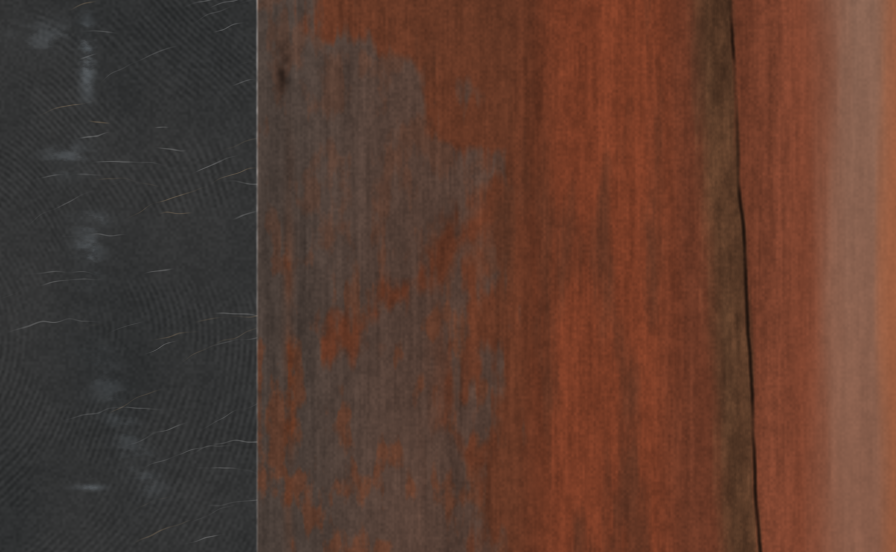
Give the GLSL for this texture, as a Shadertoy shader.

```glsl
// A dark scratched plate beside weathered, rust-coloured timber boards.
// Soft vertical zones set the base colours, stretched noise makes the grain,
// and distance functions carve the patina, crack, scratches and smudges.

#define PLATE_EDGE 0.287
#define GRAIN 0.19
#define MOTTLE 0.22
#define ROUGHNESS 0.12
#define SCRATCHES 54
#define SCRATCH_LIGHT 0.13
#define SMUDGE_LIGHT 0.11
#define RIPPLE_LIGHT 0.016
#define ramp smoothstep

float hash(vec2 p) {
    vec3 q = fract(p.xyx * 0.1031);
    q += dot(q, q.yzx + 33.33);
    return fract((q.x + q.y) * q.z);
}

float noise(vec2 p) {
    vec2 i = floor(p), f = fract(p);
    f = f * f * (3.0 - 2.0 * f);
    return mix(mix(hash(i), hash(i + vec2(1, 0)), f.x),
               mix(hash(i + vec2(0, 1)), hash(i + 1.0), f.x), f.y);
}

float fbm(vec2 p) {
    float sum = 0.0, amp = 0.5;
    for (int i = 0; i < 5; i++) {
        sum += amp * noise(p);
        p = mat2(1.6, 1.2, -1.2, 1.6) * p + 7.3;
        amp *= 0.5;
    }
    return sum;
}

// Noise drawn out along the boards, centred on zero
float grain(vec2 p, float across, float along) {
    vec2 q = p * vec2(across, along);
    return 0.6 * noise(q) + 0.4 * noise(q * 2.1 + 19.0) - 0.5;
}

float segmentDistance(vec2 p, vec2 a, vec2 b) {
    vec2 d = b - a;
    return length(p - a - d * clamp(dot(p - a, d) / dot(d, d), 0.0, 1.0));
}

float blob(vec2 p, float x, float y, float w, float h) {
    vec2 d = (p - vec2(x, y)) / vec2(w, h);
    return exp(-dot(d, d));
}

vec3 plate(vec2 p, float px) {
    vec3 col = mix(vec3(0.17, 0.177, 0.18), vec3(0.22), fbm(p * vec2(5, 3)));
    col += 0.035 * (noise(p * 190.0) - 0.5) + 0.025 * (fbm(p * 35.0) - 0.5);

    // Fine tooling marks, broken up by noise
    float arc = length(p - vec2(-0.25, 0.35) - 0.05 * noise(p * 5.0));
    col += RIPPLE_LIGHT * sin(arc * 560.0) * ramp(0.38, 0.68, fbm(p * 9.0));

    // Pale smudges down one column, and a slanted smear below
    float smudge = blob(p, 0.158, 0.89, 0.014, 0.075)
                 + 0.5 * blob(p, 0.09, 0.93, 0.06, 0.03)
                 + 0.7 * blob(p, 0.12, 0.715, 0.04, 0.03)
                 + blob(p, 0.155, 0.603, 0.035, 0.01)
                 + 0.8 * blob(p, 0.16, 0.54, 0.025, 0.05)
                 + blob(p, 0.163, 0.117, 0.025, 0.006);
    float smear = segmentDistance(p, vec2(0.17, 0.35), vec2(0.27, 0.12)) / 0.03;
    smudge += 0.4 * exp(-smear * smear);
    float broken = ramp(0.35, 0.65, fbm(p * vec2(26, 50)));
    col += SMUDGE_LIGHT * smudge * (0.2 + 1.2 * broken) * vec3(0.9, 1.0, 1.08);

    // Hair-thin bent scratches, fading along their length
    for (int i = 0; i < SCRATCHES; i++) {
        float k = float(i);
        vec2 d = p - vec2(0.46 * sqrt(hash(vec2(k, 1))), hash(vec2(k, 2)));
        float halfLen = mix(0.015, 0.1, hash(vec2(k, 3)));
        float slope = mix(-0.15, 0.5, hash(vec2(k, 4)));
        float off = d.y - slope * d.x + 1.2 * d.x * d.x - 0.007 * noise(p * 40.0 + k);
        float line = ramp(0.0007 + px, 0.0, abs(off)) * ramp(halfLen, halfLen * 0.3, abs(d.x));
        vec3 tint = mix(vec3(1), vec3(1.0, 0.75, 0.45), step(0.65, hash(vec2(k, 5))));
        col += SCRATCH_LIGHT * line * tint * ramp(0.1, 0.9, noise(p * 32.0 + k));
    }
    return col;
}

// Coverage of grey patina over the rust
float patina(vec2 uv, vec2 p) {
    float rough = fbm(p * vec2(20, 12)) - 0.5 + 0.5 * grain(p, 75.0, 14.0);
    float border = 0.54 - 0.055 * ramp(0.72, 0.77, uv.y) - 0.11 * ramp(0.84, 0.95, uv.y);
    float grey = ramp(0.022, -0.022, uv.x - border + ROUGHNESS * rough);
    float vein = segmentDistance(p, vec2(0.9, 0.63), vec2(0.6, 0.355)) + 0.11 * rough;
    grey *= ramp(-0.005, 0.04, vein);
    float low = ramp(0.55, 0.35, uv.y) * ramp(0.46, 0.53, uv.x);
    float flakes = ramp(0.0, 0.2, grain(p + 3.0, 32.0, 6.0) + 0.5 * rough);
    return 0.93 * grey * (1.0 - 0.85 * low * flakes);
}

vec3 timber(vec2 uv, vec2 p, float px) {
    float coarse = grain(p, 30.0, 2.2), fine = grain(p, 120.0, 7.0);
    float x = uv.x + 0.022 * coarse;

    // Rust tones from left to right, with long dark stains
    vec3 col = mix(vec3(0.385, 0.215, 0.145), vec3(0.47, 0.235, 0.15), ramp(0.56, 0.64, x));
    col = mix(col, vec3(0.39, 0.215, 0.15), 0.75 * ramp(0.72, 0.775, x));
    col = mix(col, vec3(0.49, 0.265, 0.185), ramp(0.82, 0.87, x));
    col = mix(col, vec3(0.545, 0.4, 0.33), ramp(0.89, 0.95, x) * (0.7 + 0.3 * uv.y));
    col = mix(col, vec3(0.59, 0.36, 0.25), ramp(0.97, 1.0, x));
    col *= 1.0 - 0.13 * blob(uv, 0.597, 0.5, 0.012, 9.0);
    float stain = ramp(0.5, 0.75, fbm(p * vec2(22.0, 3.5) + 5.0)) * ramp(0.88, 0.8, uv.x);
    col = mix(col, vec3(0.32, 0.195, 0.14), 0.6 * stain);

    // Grey patina with rust flecks showing through
    float flecks = ramp(0.48, 0.7, fbm(p * vec2(32, 17)) + 0.35 * grain(p, 70.0, 6.0));
    flecks *= 0.45 + 0.55 * ramp(0.65, 0.35, uv.y);
    flecks = 0.65 * flecks + blob(uv, 0.323, 0.33, 0.006, 0.28) * noise(p * vec2(60, 14));
    vec3 grey = mix(vec3(0.285, 0.25, 0.23), vec3(0.325, 0.25, 0.215), ramp(0.3, 0.48, uv.x));
    grey = mix(grey, vec3(0.41, 0.235, 0.155), min(flecks, 1.0));
    col = mix(col, grey, patina(uv, p));
    col *= 1.0 - 0.6 * blob(uv, 0.316, 0.875, 0.007, 0.04) * noise(p * 75.0);

    // Leaning olive strip with a thin, uneven crack on its right
    float crack = mix(0.848, 0.815, uv.y) + 0.006 * (fbm(vec2(uv.y * 9.0, 4)) - 0.5);
    float side = uv.x - crack + 0.008 * fine;
    float strip = ramp(-0.055, -0.026, side) * ramp(0.006, -0.005, side);
    vec3 olive = vec3(0.325, 0.225, 0.155) * (0.72 + 0.6 * fbm(p * vec2(60, 24)));
    col = mix(col, olive, 0.85 * strip);
    float depth = 0.2 + 0.4 * ramp(0.25, 0.7, noise(vec2(8, uv.y * 13.0)));
    col *= 1.0 - depth * ramp(0.0018 + px, 0.0, abs(uv.x - crack));

    // Grain and mottling, softer toward the right
    float texture_ = GRAIN * (0.8 * coarse + 1.1 * fine)
                   + MOTTLE * (fbm(p * vec2(75, 45)) - 0.48) + 0.13 * (noise(p * 200.0) - 0.5);
    return col * (1.0 + texture_ * mix(1.0, 0.4, ramp(0.84, 0.95, uv.x)));
}

void mainImage(out vec4 fragColor, in vec2 fragCoord) {
    vec2 uv = fragCoord / iResolution.xy;
    vec2 p = uv * vec2(1.62, 1);
    float px = 1.0 / iResolution.y, side = uv.x - PLATE_EDGE;
    vec3 col = mix(plate(p, px), timber(uv, p, px), ramp(-px, px, side));

    // Worn pale rim where the plate meets the timber
    float wear = 0.45 + 0.55 * noise(vec2(3, uv.y * 90.0));
    wear *= 0.45 + 0.55 * ramp(0.2, 0.8, uv.y);
    col += 0.26 * wear * ramp(0.0006 + px, 0.0, abs(side));
    fragColor = vec4(col, 1);
}
```
